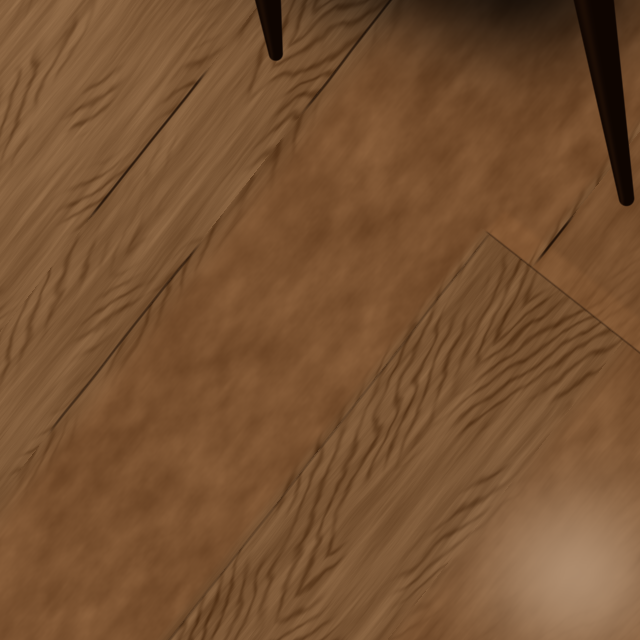
Write a Shadertoy shader that draws this texture.

```glsl
// Oak floor of diagonal planks under two tapered furniture legs, with a soft
// shadow at the top and a glossy highlight at the lower right. Planks live in
// rotated (across, along) axes; grain is stretched noise plus nested chevrons.

const vec2 ALONG = vec2(0.62, 0.785);       // plank direction
const vec2 ACROSS = vec2(0.785, -0.62);
const vec3 WOOD_DARK = vec3(0.35, 0.22, 0.11);
const vec3 WOOD_LIGHT = vec3(0.57, 0.42, 0.28);
const vec3 SEAM_COLOR = vec3(0.12, 0.06, 0.02);
const vec3 LEG_COLOR = vec3(0.055, 0.02, 0.005);
const vec3 LEG_SHEEN = vec3(0.16, 0.08, 0.03);
const vec3 GLOSS_COLOR = vec3(0.70, 0.57, 0.45);
const float SEAM_A = -0.298;                // seam positions, across
const float SEAM_B = -0.14;
const float SEAM_C = 0.207;
const float SEAM_D = 0.292;
const float SEAM_E = 0.475;
const float JOINT = 0.972;                  // end joint, along
const float SEAM_WIDTH = 0.0018;            // half width
const float CHEVRON_SLOPE = 3.2;
const float CHEVRON_RATE = 95.0;

float hash(vec2 p) {
    return fract(sin(dot(p, vec2(127.1, 311.7))) * 43758.5453);
}

float noise(vec2 p) {
    vec2 i = floor(p), f = fract(p);
    f = f * f * (3.0 - 2.0 * f);
    return mix(mix(hash(i), hash(i + vec2(1, 0)), f.x),
               mix(hash(i + vec2(0, 1)), hash(i + vec2(1, 1)), f.x), f.y);
}

// Layered noise centred on zero
float fbm(vec2 p) {
    float sum = 0.0, amp = 0.5;
    for (int i = 0; i < 4; i++) {
        sum += amp * (noise(p) - 0.5);
        p = p * 2.03 + 17.3;
        amp *= 0.5;
    }
    return sum;
}

// Line at q.x = x, fading in and out between two positions along it
float seam(vec2 q, float x, float from, float to, float px) {
    float wobble = 0.0025 * (noise(vec2(q.y * 12.0, x * 50.0)) - 0.5);
    float line = 1.0 - smoothstep(-px, px, abs(q.x - x - wobble) - SEAM_WIDTH);
    return line * smoothstep(from - 0.02, from + 0.02, q.y)
                * (1.0 - smoothstep(to - 0.02, to + 0.02, q.y));
}

// Rounded tapered leg: x = coverage, y = signed position across it
vec2 leg(vec2 p, vec2 top, vec2 tip, float topRadius, float tipRadius, float px) {
    vec2 axis = tip - top;
    float t = clamp(dot(p - top, axis) / dot(axis, axis), -0.5, 1.0);
    vec2 offset = p - top - axis * t;
    float radius = mix(topRadius, tipRadius, t);
    return vec2(1.0 - smoothstep(-px, px, length(offset) - radius), offset.x / radius);
}

// Soft elliptical falloff
float glow(vec2 p, vec2 center, vec2 size) {
    vec2 d = (p - center) / size;
    return exp(-dot(d, d));
}

// Grain brightness around zero
float grain(vec2 q, float plain, float center, float id) {
    vec2 g = q + vec2(0.012 * fbm(q * vec2(5, 4) + id), id * 0.37);
    float streak = fbm(g * vec2(95, 6)) + 0.5 * fbm(g * vec2(260, 14));
    float blotch = 0.65 * fbm(g * vec2(38, 20)) + 0.4 * fbm(g * vec2(14, 7));
    float phase = q.y - CHEVRON_SLOPE * abs(q.x - center) + 0.16 * fbm(g * vec2(20, 7));
    float bands = pow(0.5 + 0.5 * sin(phase * CHEVRON_RATE), 3.0);
    float figure = -0.5 * bands * smoothstep(0.35, 0.75, noise(g * vec2(22, 8)));
    return mix(0.75 * streak + figure + 0.05, blotch + 0.12 * streak, plain);
}

void mainImage(out vec4 fragColor, in vec2 fragCoord) {
    vec2 p = fragCoord / iResolution.xy;
    float px = 1.0 / iResolution.y;
    vec2 q = vec2(dot(p, ACROSS), dot(p, ALONG));

    // Plank under this point, its figure centre and how plain its grain is
    float beyond = step(JOINT, q.y);
    float edge = mix(SEAM_C, SEAM_D, beyond);
    float id = step(SEAM_A, q.x) + step(SEAM_B, q.x) + step(edge, q.x)
             + step(SEAM_E, q.x) * (1.0 - beyond);
    float center = id < 0.5 ? -0.43 : id < 1.5 ? -0.22 : 0.32;
    float plain = smoothstep(SEAM_B - 0.01, SEAM_B + 0.05, q.x)
                * (1.0 - smoothstep(edge - 0.02, edge, q.x));
    plain = max(plain, 0.8 * smoothstep(SEAM_E - 0.02, SEAM_E + 0.03, q.x));
    plain = max(plain, 0.7 * beyond * step(edge, q.x));

    // Wood tone, lit from the left
    float tone = 0.54 + grain(q, plain, center, id);
    tone += 0.2 * glow(p, vec2(0.0, 0.95), vec2(0.35)) - 0.12 * glow(p, vec2(0.85, 0.8), vec2(0.35));
    vec3 color = mix(WOOD_DARK, WOOD_LIGHT, clamp(tone, -0.3, 1.2));
    color *= mix(vec3(1.0), vec3(1.02, 0.97, 0.92), plain);

    // Seams, then the end joint with its paler strip
    float dark = 0.85 * seam(q, SEAM_A, 0.61, 0.89, px);
    dark = max(dark, 0.6 * seam(q, SEAM_B, 0.31, 0.67, px));
    dark = max(dark, 0.75 * seam(q, SEAM_B, 0.95, 1.2, px));
    dark = max(dark, 0.25 * seam(q, SEAM_C, -0.2, JOINT, px));
    dark = max(dark, 0.95 * seam(q, SEAM_D, JOINT + 0.02, 1.07, px));
    float jointSide = smoothstep(SEAM_C - 0.01, SEAM_C, q.x);
    dark = max(dark, 0.4 * jointSide * (1.0 - smoothstep(-px, px, abs(q.y - JOINT) - 0.0012)));
    color *= 1.0 + 0.07 * jointSide * smoothstep(0.0, 0.004, q.y - JOINT) * (1.0 - smoothstep(0.035, 0.05, q.y - JOINT));
    color = mix(color, SEAM_COLOR, dark);

    // Shadow and gloss
    float shade = 0.75 * glow(p, vec2(0.82, 1.03), vec2(0.2, 0.12)) + 0.35 * glow(p, vec2(0.56, 1.04), vec2(0.16, 0.08));
    color *= 1.0 - min(shade, 0.8);
    float gloss = glow(p, vec2(0.9, 0.1), vec2(0.14, 0.13));
    color = mix(color, GLOSS_COLOR, 0.9 * gloss);

    // Legs with a faint sheen
    vec2 left = leg(p, vec2(0.419, 1.0), vec2(0.431, 0.916), 0.02, 0.011, px);
    vec2 right = leg(p, vec2(0.928, 1.0), vec2(0.979, 0.69), 0.031, 0.012, px);
    color = mix(color, mix(LEG_COLOR, LEG_SHEEN, 0.5 * glow(left, vec2(1.0, -0.6), vec2(1.0, 0.25))), left.x);
    color = mix(color, mix(LEG_COLOR, LEG_SHEEN, 0.5 * glow(right, vec2(1.0, -0.6), vec2(1.0, 0.25))), right.x);
    fragColor = vec4(color, 1.0);
}
```
